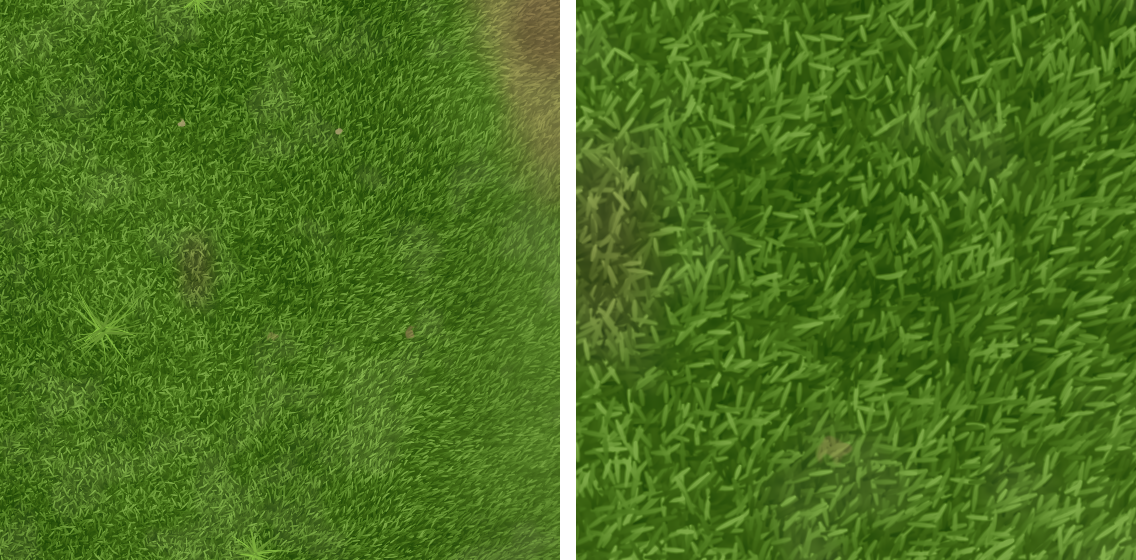
Left, the full canvas; right, a detail of the centre.
This texture is drawn by a WebGL 1 fragment shader. Its source:

```glsl
precision highp float;
uniform vec2 u_resolution;

// Lawn palette, shade to sunlit tip
const vec3 SHADE = vec3(0.10, 0.27, 0.01);
const vec3 DEEP = vec3(0.20, 0.36, 0.04);
const vec3 MID = vec3(0.27, 0.45, 0.09);
const vec3 BRIGHT = vec3(0.36, 0.54, 0.16);
const vec3 TIP = vec3(0.48, 0.65, 0.27);
const vec3 HAZE = vec3(0.40, 0.53, 0.23);
const vec3 STRAW = vec3(0.57, 0.54, 0.31);
const vec3 SOIL = vec3(0.49, 0.39, 0.26);
const vec3 TUFT = vec3(0.50, 0.70, 0.24);
const vec3 LITTER = vec3(0.66, 0.62, 0.44);

const float CELLS = 85.0;         // blade cells across the canvas
const float BLADE_WIDTH = 0.0015; // half width
const float BLADE_MIN = 0.005;    // half length
const float BLADE_MAX = 0.0105;
const float SOFTNESS = 0.0010;
const int LAYERS = 5;
const int TUFT_BLADES = 30;

float hash(vec2 p) {
  return fract(sin(dot(p, vec2(127.1, 311.7))) * 43758.5453);
}

float noise(vec2 p) {
  vec2 i = floor(p), f = fract(p);
  f = f * f * (3.0 - 2.0 * f);
  return mix(mix(hash(i), hash(i + vec2(1.0, 0.0)), f.x),
             mix(hash(i + vec2(0.0, 1.0)), hash(i + vec2(1.0, 1.0)), f.x), f.y);
}

float fbm(vec2 p) {
  return 0.55 * noise(p) + 0.3 * noise(p * 2.1 + 7.3) + 0.15 * noise(p * 4.3 + 3.1);
}

vec3 grassRamp(float tone) {
  float t = clamp(tone, 0.0, 1.0) * 4.0;
  vec3 c = mix(SHADE, DEEP, clamp(t, 0.0, 1.0));
  c = mix(c, MID, clamp(t - 1.0, 0.0, 1.0));
  c = mix(c, BRIGHT, clamp(t - 2.0, 0.0, 1.0));
  return mix(c, TIP, clamp(t - 3.0, 0.0, 1.0));
}

// Overlapping short blades; combed is 0 for tangled, 1 for swept to the right
float bladeTone(vec2 p, float combed, float soft) {
  float flow = mix(1.3, 0.65, combed) + 0.9 * (noise(p * 9.0) - 0.5);
  float spread = mix(1.35, 0.5, combed);
  float tone = 0.06 + 0.2 * noise(p * 200.0);
  for (int layer = 0; layer < LAYERS; layer++) {
    float depth = float(layer);
    vec2 g = p * CELLS + depth * vec2(17.37, 9.61);
    vec2 cell = floor(g);
    for (int y = -1; y <= 1; y++) {
      for (int x = -1; x <= 1; x++) {
        vec2 id = cell + vec2(float(x), float(y));
        vec2 jitter = vec2(hash(id + depth), hash(id + depth + 41.3));
        vec2 q = (g - id - jitter) / CELLS;
        float angle = flow + spread * (2.0 * hash(id + depth + 83.7) - 1.0);
        vec2 dir = vec2(cos(angle), sin(angle));
        float reach = mix(BLADE_MIN, BLADE_MAX, hash(id + depth + 19.9));
        float along = dot(q, dir) / reach;
        float side = abs(dot(q, vec2(-dir.y, dir.x)));
        float width = BLADE_WIDTH * (1.0 - 0.6 * along * along);
        float cover = 1.0 - smoothstep(width - soft, width + soft, side);
        cover *= 1.0 - smoothstep(0.8, 1.05, abs(along));
        float shade = hash(id + depth + 5.7) * 0.95 + 0.04 * depth - 0.06 + 0.12 * along;
        tone = mix(tone, shade, 0.9 * cover);
      }
    }
  }
  return tone;
}

// Long arching blades from one root: x is coverage, y is brightness
vec2 tuft(vec2 p, vec2 root, float size, float lean, float seed) {
  vec2 result = vec2(0.0, 1.0);
  for (int i = 0; i < TUFT_BLADES; i++) {
    vec2 key = vec2(float(i), seed);
    float turn = 2.0 * hash(key) - 1.0;
    float angle = lean + 3.14 * turn;
    vec2 dir = vec2(cos(angle), sin(angle));
    float reach = size * mix(0.4, 1.0, hash(key + 11.1)) * (1.0 - 0.35 * abs(turn));
    vec2 q = p - root - size * 0.12 * (vec2(hash(key + 3.3), hash(key + 6.6)) - 0.5);
    float along = dot(q, dir) / reach;
    float bend = (hash(key + 23.5) - 0.5) * 0.4 * reach;
    float side = abs(dot(q, vec2(-dir.y, dir.x)) - bend * along * along);
    float width = 0.0019 * (1.0 - 0.75 * clamp(along, 0.0, 1.0));
    float cover = 1.0 - smoothstep(width - SOFTNESS, width + SOFTNESS, side);
    cover *= smoothstep(0.0, 0.08, along) * (1.0 - smoothstep(0.9, 1.0, along));
    result = mix(result, vec2(1.0, 0.7 + 0.45 * hash(key + 37.7)), 0.9 * cover);
  }
  return result;
}

float fleck(vec2 p, vec2 center, float size) {
  float d = length(p - center) + size * 0.9 * (noise(p * 180.0) - 0.5);
  return 1.0 - smoothstep(size * 0.6, size, d);
}

void main() {
  vec2 p = gl_FragCoord.xy / u_resolution;
  float combed = smoothstep(0.3, 0.85, p.x + 0.15 * (0.5 - p.y));
  float blur = smoothstep(0.7, 1.0, p.x);
  float tone = bladeTone(p, combed, SOFTNESS * (1.0 + 0.6 * blur));
  float patches = fbm(p * 6.0) - 0.5;

  // Lawn with soft light patches and a hazy right edge
  tone = mix(tone, 0.53, 0.35 * blur) + 0.3 * patches + 0.02;
  vec3 color = grassRamp(tone);
  float dry = smoothstep(0.5, 0.75, fbm(p * 11.0 + 4.7));
  color = mix(color, HAZE * (0.65 + 0.7 * tone), 0.12 + 0.4 * dry + 0.22 * blur);

  // Worn corner and a thin brown spot
  float edge = length((p - vec2(1.03, 1.0)) / vec2(0.21, 0.34)) + 0.5 * patches;
  float worn = 1.0 - smoothstep(0.65, 1.15, edge);
  float bare = 1.0 - smoothstep(0.03, 0.10, length((p - vec2(0.98, 0.96)) * vec2(1.0, 0.7)));
  vec3 ground = mix(STRAW, SOIL, bare) * (0.7 + 0.55 * tone);
  color = mix(color, ground, 0.8 * worn);
  float spot = 1.0 - smoothstep(0.01, 0.07, length((p - vec2(0.35, 0.52)) * vec2(1.3, 0.7)));
  color = mix(color, SOIL * (0.4 + 0.8 * tone), 0.35 * spot);

  // Coarse tufts and scattered litter
  vec2 a = tuft(p, vec2(0.185, 0.41), 0.115, 1.6, 1.0);
  vec2 b = tuft(p, vec2(0.35, 1.0), 0.055, 1.2, 2.0);
  vec2 c = tuft(p, vec2(0.455, 0.01), 0.075, 0.7, 3.0);
  color = mix(color, TUFT * a.y, a.x);
  color = mix(color, TUFT * b.y, b.x);
  color = mix(color, TUFT * c.y, c.x);
  float litter = max(fleck(p, vec2(0.325, 0.78), 0.007), fleck(p, vec2(0.605, 0.765), 0.006));
  float clod = max(fleck(p, vec2(0.732, 0.407), 0.012), 0.6 * fleck(p, vec2(0.488, 0.398), 0.01));
  color = mix(color, LITTER, 0.85 * litter);
  color = mix(color, STRAW * (0.75 + 0.4 * tone), 0.85 * clod);
  gl_FragColor = vec4(color, 1.0);
}
```
